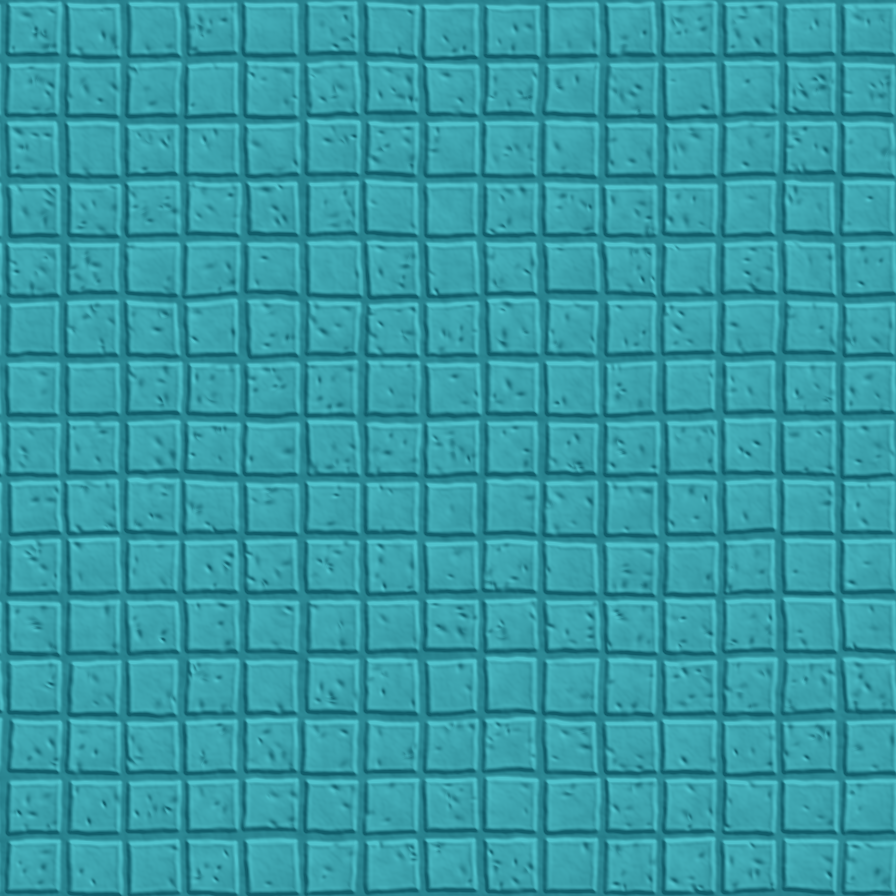
A Shadertoy shader for this texture:

```glsl
const float TILES = 15.0;
const vec3 SHADOW = vec3(0.08, 0.39, 0.44);
const vec3 GLAZE = vec3(0.29, 0.72, 0.76);

vec2 hash22(vec2 p) {
    vec3 q = fract(p.xyx * vec3(0.1031, 0.1030, 0.0973));
    q += dot(q, q.yzx + 33.33);
    return fract((q.xx + q.yz) * q.zy);
}

vec2 noise2(vec2 p) {
    vec2 i = floor(p), f = fract(p);
    f = f * f * (3.0 - 2.0 * f);
    return mix(mix(hash22(i), hash22(i + vec2(1, 0)), f.x),
               mix(hash22(i + vec2(0, 1)), hash22(i + vec2(1, 1)), f.x), f.y);
}

// Returns surface height, tile coverage and pit depth
vec3 relief(vec2 p, float soft) {
    // Uneven joints
    p += 0.07 * (noise2(p * 0.7 + 40.0) - 0.5) + 0.03 * (noise2(p * 5.0 + 90.0) - 0.5);
    vec2 id = floor(p), f = fract(p) - 0.5;

    // Slightly shifted and skewed rounded square
    vec2 skew = hash22(id + 7.0) - 0.5;
    vec2 g = f + 0.07 * skew * f.yx + 0.025 * (hash22(id + 83.0) - 0.5);
    vec2 b = abs(g) - 0.428 + 0.03 * (hash22(id + 61.0) - 0.5) + 0.03;
    float d = length(max(b, 0.0)) + min(max(b.x, b.y), 0.0) - 0.03;
    float tile = 1.0 - smoothstep(-soft, soft, d);
    float rim = 0.16 * exp(-pow((d + 0.06) / 0.03, 2.0));

    // Scattered elongated pits, more numerous on worn tiles
    float wear = mix(0.15, 0.95, hash22(id + 23.0).x);
    float pits = 0.0;
    for (int k = 0; k < 9; k++) {
        vec2 seed = id + float(k) * vec2(17.3, 29.7);
        vec2 kind = hash22(seed + 131.0);
        if (kind.x > wear) continue;
        vec2 v = f - 0.78 * (hash22(seed + 211.0) - 0.5);
        float a = 6.2832 * kind.y;
        v = mat2(cos(a), sin(a), -sin(a), cos(a)) * v;
        v /= vec2(1.0, 1.6) * mix(0.03, 0.062, hash22(seed + 307.0).x);
        pits = max(pits, exp(-dot(v, v)) * mix(0.3, 0.8, hash22(seed + 401.0).y));
    }
    pits *= tile;
    float grain = 0.13 * noise2(p * 9.0).x + 0.06 * noise2(p * 17.0).y;
    return vec3(tile + rim - pits + grain, tile, pits);
}

void mainImage(out vec4 fragColor, in vec2 fragCoord) {
    vec2 p = fragCoord / iResolution.xy * TILES - vec2(0.06, 0.0);
    float pixel = TILES / min(iResolution.x, iResolution.y);
    float e = max(0.022, 0.7 * pixel), soft = max(0.042, pixel);

    // Light from the upper right
    vec3 center = relief(p, soft);
    float dx = relief(p + vec2(e, 0), soft).x - relief(p - vec2(e, 0), soft).x;
    float dy = relief(p + vec2(0, e), soft).x - relief(p - vec2(0, e), soft).x;
    float light = -dot(vec2(dx, dy), vec2(0.65, 0.76)) / (2.0 * e);
    light *= light > 0.0 ? 0.035 : 0.052;

    // Tile faces over darker joints, shaded across each face
    vec2 f = fract(p) - 0.5;
    float tone = mix(0.4, 0.77, center.y) + light - 0.28 * center.z;
    tone += center.y * 0.17 * dot(f, vec2(-0.8, 0.9));
    tone += 0.12 * (noise2(p * 5.0 + 15.0).x - 0.5);
    fragColor = vec4(mix(SHADOW, GLAZE, clamp(tone, -0.06, 1.12)), 1.0);
}
```
